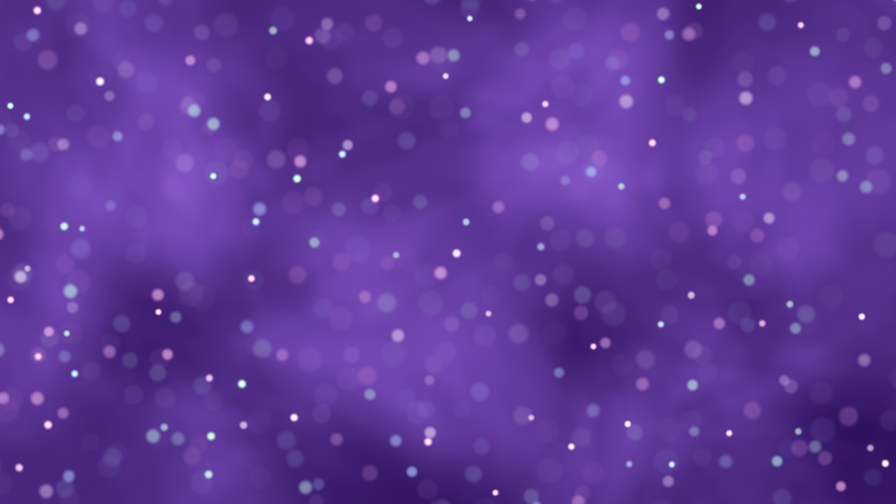
Give the GLSL for this background, as a WebGL 1 fragment shader.

```glsl
precision highp float;
uniform vec2 u_resolution;

vec3 hash3(vec2 p) {
  vec3 q = fract(p.xyx * vec3(0.1031, 0.1030, 0.0973));
  q += dot(q, q.yxz + 33.33);
  return fract((q.xxy + q.yzz) * q.zyx);
}

float noise(vec2 p) {
  vec2 cell = floor(p);
  vec2 f = fract(p);
  f = f * f * f * (f * (f * 6.0 - 15.0) + 10.0);
  float low = mix(hash3(cell).x, hash3(cell + vec2(1.0, 0.0)).x, f.x);
  float high = mix(hash3(cell + vec2(0.0, 1.0)).x, hash3(cell + 1.0).x, f.x);
  return mix(low, high, f.y);
}

float fbm(vec2 p) {
  float sum = 0.0;
  float weight = 0.54;
  for (int i = 0; i < 4; i++) {
    sum += weight * noise(p);
    p = mat2(0.8, 0.6, -0.6, 0.8) * p * 2.03 + 17.3;
    weight *= 0.48;
  }
  return sum;
}

// Smoky violet backdrop, darker towards the edges
vec3 clouds(vec2 p, vec2 uv) {
  vec2 warp = vec2(noise(p * 2.0 + 41.0), noise(p * 2.0 + 73.0)) - 0.5;
  float light = 0.60 + 1.65 * (fbm(p * 2.7 + warp * 0.7 + 9.0) - 0.5);
  vec2 edge = uv * (1.0 - uv);
  light *= mix(0.62, 1.0, smoothstep(0.0, 0.035, edge.x * edge.y));
  return mix(vec3(0.17, 0.06, 0.35), vec3(0.50, 0.32, 0.76), clamp(light, 0.0, 1.0));
}

vec3 pastel(float pick) {
  vec3 tint = vec3(1.0, 0.66, 0.93);
  tint = mix(tint, vec3(0.62, 0.96, 0.84), step(0.33, pick));
  tint = mix(tint, vec3(0.56, 0.74, 1.0), step(0.55, pick));
  return mix(tint, vec3(0.95, 0.86, 0.98), step(0.82, pick));
}

// One sheet of scattered discs; focus runs from 0 (blurred) to 1 (sharp)
vec3 addDiscs(vec3 color, vec2 p, float focus) {
  float size = mix(0.095, 0.11, focus);
  vec2 home = floor(p / size);
  for (int y = -1; y <= 1; y++) {
    for (int x = -1; x <= 1; x++) {
      vec2 cell = home + vec2(float(x), float(y));
      vec3 place = hash3(cell + 31.0 + focus * 210.0);
      vec3 look = hash3(cell + 97.0 + focus * 330.0);
      float dist = length(p - (cell + place.xy) * size);
      float radius = mix(0.024, 0.008, focus) * mix(0.8, 1.15, look.x);
      float present = step(place.z, mix(0.65, 0.42, focus));
      float cover = 1.0 - smoothstep(radius * mix(0.7, 0.45, focus),
                                     radius * mix(1.15, 1.3, focus), dist);
      float opacity = mix(0.08, 1.0, focus * focus) * mix(0.5, 1.3, look.y);
      vec3 tint = mix(vec3(0.72, 0.52, 0.92), pastel(look.z), 0.5 + 0.5 * focus);
      float core = focus * focus * (1.0 - smoothstep(0.2, 0.95, dist / radius));
      tint = mix(tint, vec3(1.0), 0.85 * core);
      color = mix(color, tint, present * cover * min(opacity, 1.0));
    }
  }
  return color;
}

void main() {
  vec2 p = gl_FragCoord.xy / u_resolution.y;
  vec3 color = clouds(p, gl_FragCoord.xy / u_resolution);
  for (int layer = 0; layer < 4; layer++) {
    color = addDiscs(color, p, float(layer) / 3.0);
  }
  gl_FragColor = vec4(color, 1.0);
}
```
